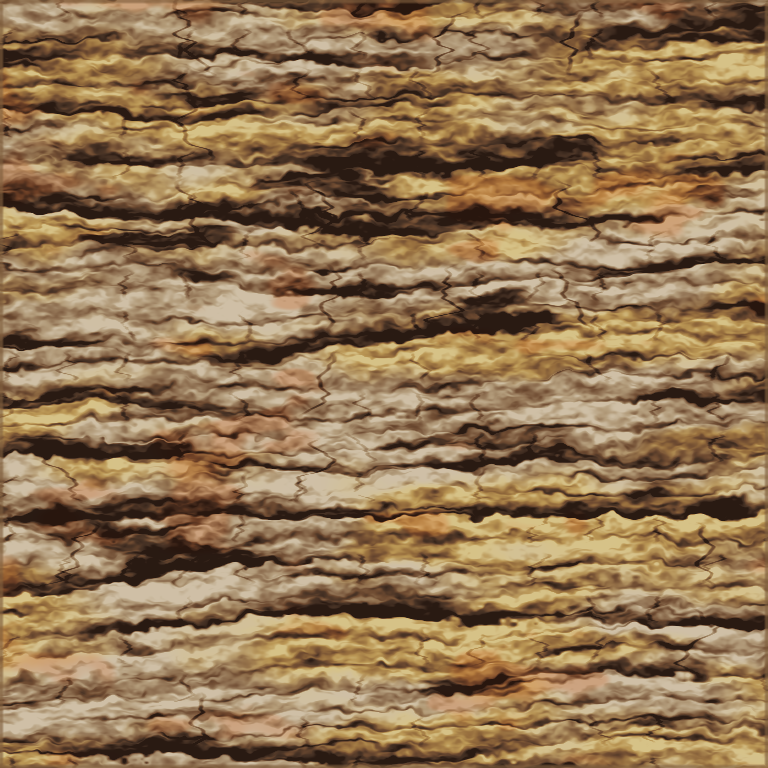
Write a WebGL 2 fragment shader that draws this texture.

```glsl
#version 300 es
precision highp float;

uniform vec2 u_resolution;
out vec4 fragColor;

float hash(vec2 cell) {
  vec3 v = fract(vec3(cell.xyx) * vec3(0.1031, 0.1030, 0.0973));
  v += dot(v, v.yzx + 33.33);
  return fract((v.x + v.y) * v.z);
}

float noise(vec2 p) {
  vec2 cell = floor(p);
  vec2 f = fract(p);
  f = f * f * (3.0 - 2.0 * f);
  float low = mix(hash(cell), hash(cell + vec2(1, 0)), f.x);
  float high = mix(hash(cell + vec2(0, 1)), hash(cell + vec2(1, 1)), f.x);
  return mix(low, high, f.y);
}

float fbm(vec2 p, int octaves) {
  float sum = 0.0, total = 0.0, weight = 1.0;
  for (int i = 0; i < octaves; i++) {
    sum += weight * noise(p);
    total += weight;
    weight *= 0.55;
    p = p * 2.03 + vec2(17.7, 9.2);
  }
  return sum / total;
}

// Overlapping strata: pale upper lip, fading into a sharp-bottomed crevice
float strata(vec2 p, float rows, float depth, float seed) {
  float bend = fbm(vec2(p.x * 2.2, p.y * rows * 0.4) + seed, 2) - 0.5;
  float y = p.y * rows + 1.3 * bend;
  float row = floor(y);
  float f = fract(y);
  float softness = 0.0045 * rows;
  float rim = smoothstep(0.0, softness, f);
  vec2 along = vec2(p.x * rows * 0.28 + row * 17.3, row * 5.1 + seed);
  float strength = smoothstep(0.22, 0.72, fbm(along, 2));
  float width = mix(0.16, 0.62, noise(along * 1.7 + 40.0));
  float crevice = rim * (1.0 - smoothstep(softness, width, f));
  float slope = mix(1.0, f, rim) - 0.5;
  return 0.2 * slope - depth * strength * crevice;
}

// Small bumps lit from above
float relief(vec2 p) {
  return fbm(p * vec2(30.0, 75.0) + 61.0, 3);
}

// Short jagged splits running across the grain, one per chosen cell
float splits(vec2 p, vec2 grid, float seed) {
  vec2 g = p * grid;
  vec2 cell = floor(g);
  vec2 f = fract(g) - 0.5;
  float present = step(0.62, hash(cell + seed));
  float lean = hash(cell + seed + 7.0) - 0.5;
  float wander = fbm(vec2(g.y * 5.0, cell.x * 9.0 + seed), 3) - 0.5;
  float offset = abs(f.x - lean * f.y * 0.7 - wander * 0.5) / grid.x;
  float taper = 1.0 - smoothstep(0.2, 0.46, abs(f.y));
  return present * taper * (1.0 - smoothstep(0.0008, 0.0045, offset));
}

vec3 woodColour(float tone, float grey, float rust) {
  vec3 deep = vec3(0.16, 0.10, 0.07);
  vec3 dark = vec3(0.27, 0.19, 0.14);
  vec3 brown = vec3(0.43, 0.29, 0.19);
  vec3 tan1 = mix(vec3(0.59, 0.43, 0.24), vec3(0.57, 0.45, 0.33), grey);
  vec3 light = mix(vec3(0.73, 0.59, 0.33), vec3(0.70, 0.61, 0.48), grey);
  vec3 pale = mix(vec3(0.84, 0.76, 0.53), vec3(0.81, 0.75, 0.65), grey);
  vec3 c = mix(deep, dark, smoothstep(0.0, 0.18, tone));
  c = mix(c, brown, smoothstep(0.16, 0.36, tone));
  c = mix(c, tan1, smoothstep(0.32, 0.54, tone));
  c = mix(c, light, smoothstep(0.50, 0.74, tone));
  c = mix(c, pale, smoothstep(0.70, 0.94, tone));
  return mix(c, c * vec3(0.98, 0.78, 0.66), rust);
}

void main() {
  vec2 p = gl_FragCoord.xy / u_resolution;

  // Gentle tilt, sway and ragged edges
  vec2 q = p;
  q.y -= 0.025 * p.x;
  q.y += 0.025 * (fbm(p * vec2(5.0, 8.0), 2) - 0.5);
  q.y += 0.022 * (fbm(p * vec2(34.0, 55.0) + 5.0, 3) - 0.5);

  // Large ledges and finer layers
  float tone = 0.67;
  tone += strata(q, 13.0, 0.68, 3.0);
  tone += strata(q, 33.0, 0.36, 29.0);

  // Weathered patches, fibres and grain
  tone += 0.40 * (fbm(q * vec2(4.0, 15.0) + 11.0, 3) - 0.5);
  tone += 0.65 * (fbm(q * vec2(9.0, 75.0) + 23.0, 3) - 0.5);
  tone += 0.50 * (fbm(p * vec2(55.0, 105.0) + 37.0, 2) - 0.5);
  tone += 0.75 * (relief(q) - relief(q + vec2(-0.001, 0.005)));

  // Hollows and splits
  float hollow = fbm(q * vec2(4.5, 22.0) + 83.0, 3);
  tone -= 0.5 * smoothstep(0.67, 0.75, hollow);
  tone -= 0.38 * splits(p, vec2(6.0, 9.0), 2.0);
  tone -= 0.25 * splits(p + 0.03, vec2(13.0, 19.0), 51.0);

  // Golden, greyed and rusty areas
  float tint = fbm(q * vec2(3.5, 13.0) + 47.0, 3) + 0.16 * (0.5 - p.x);
  float grey = smoothstep(0.38, 0.62, tint);
  float rust = 0.7 * smoothstep(0.63, 0.74, fbm(p * vec2(8.0, 16.0) + 71.0, 3));
  vec3 colour = woodColour(tone, grey, rust);

  // Thin worn rim
  vec2 inset = min(p, 1.0 - p);
  float rim = 1.0 - smoothstep(0.002, 0.006, min(inset.x, inset.y));
  colour = mix(colour, vec3(0.50, 0.37, 0.24), 0.65 * rim);

  fragColor = vec4(colour, 1.0);
}
```
